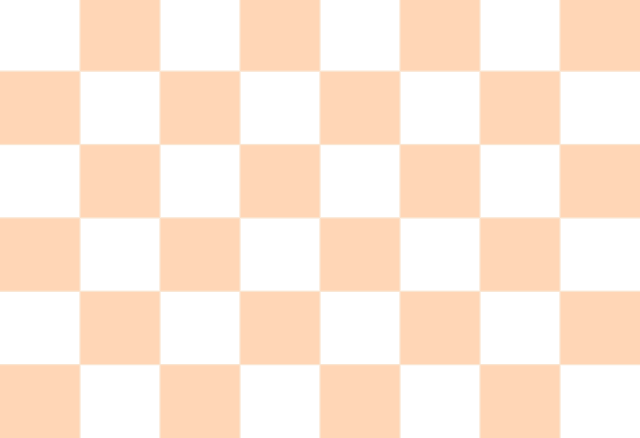
Write a WebGL 1 fragment shader that draws this pattern.

```glsl
precision mediump float;
// Peach and white checkerboard with thin cream seams between the cells.

uniform vec2 u_resolution;

const vec2 CELLS = vec2(8.0, 5.97);      // the top row is slightly cropped
const vec2 LAST_SEAM = vec2(7.0, 5.0);   // seams lie only inside the canvas
const float SEAM_WIDTH = 0.0029;         // in canvas heights
const vec3 PEACH = vec3(1.0, 0.84, 0.715);
const vec3 WHITE = vec3(1.0);
const vec3 CREAM = vec3(0.98, 0.90, 0.82);

// Smooth coverage of the region where the signed distance is positive.
float coverage(float signedDistance, float pixel) {
  return clamp(signedDistance / pixel + 0.5, 0.0, 1.0);
}

// Signed distance to the nearest cell edge: positive in even cells.
vec2 stripeDistance(vec2 cell, vec2 cellSize) {
  return (0.5 - abs(mod(cell + 0.5, 2.0) - 1.0)) * cellSize;
}

// One where column and row parity agree, zero elsewhere.
float checker(vec2 cell, vec2 cellSize, float pixel) {
  vec2 edge = stripeDistance(cell, cellSize);
  float column = coverage(edge.x, pixel);
  float row = coverage(edge.y, pixel);
  return mix(1.0 - column, column, row);
}

// Coverage of the nearest interior grid line.
float seam(vec2 cell, vec2 cellSize, float width, float pixel) {
  vec2 nearest = clamp(floor(cell + 0.5), vec2(1.0), LAST_SEAM);
  vec2 offset = abs(cell - nearest) * cellSize;
  return coverage(0.5 * width - min(offset.x, offset.y), pixel);
}

void main() {
  float pixel = 1.0 / u_resolution.y;
  vec2 cell = gl_FragCoord.xy / u_resolution * CELLS;
  vec2 cellSize = u_resolution * pixel / CELLS;

  vec3 color = mix(WHITE, PEACH, checker(cell, cellSize, pixel));
  color = mix(color, CREAM, seam(cell, cellSize, SEAM_WIDTH, pixel));
  gl_FragColor = vec4(color, 1.0);
}
```
